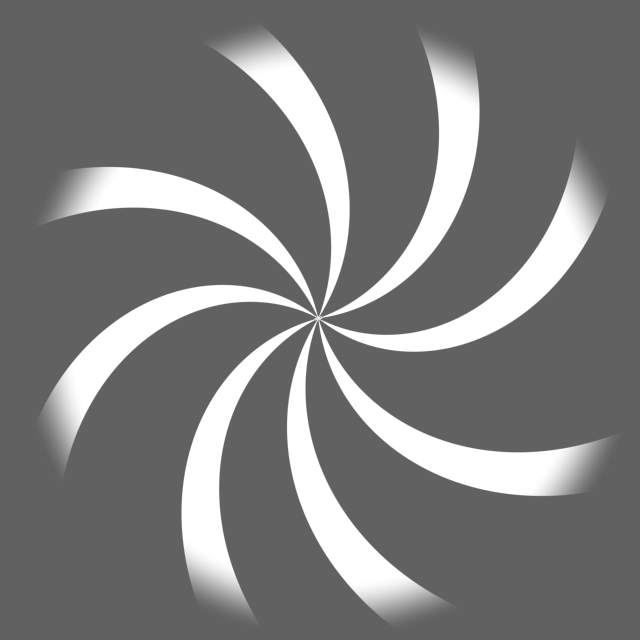
Write a WebGL 2 fragment shader that draws this background.

```glsl
#version 300 es
precision highp float;
// Eight white spiral arms whirl out of one hub on a flat grey ground.
// Each arm is an Archimedean band in polar coordinates, with layered sines
// varying its start angle and twist; a soft disc fades the outer ends.

uniform vec2 u_resolution;
out vec4 fragColor;

const float PI = 3.14159265;
const int ARM_COUNT = 8;
const vec3 GROUND = vec3(0.38);
const vec3 ARM_COLOR = vec3(1.0);
const vec2 HUB = vec2(-0.0026, 0.0026);
const vec2 FADE_CENTER = vec2(0.018, -0.010);

// Shortest signed difference between two angles
float wrapAngle(float a) {
    return mod(a + PI, 2.0 * PI) - PI;
}

// Start angle (x) and twist per unit of radius (y) of arm k, in radians
vec2 armShape(float k) {
    float quarter = k * PI / 2.0;
    float odd = mod(k, 2.0);
    float start = 60.0 - 45.0 * k + 3.4 * cos(quarter) + 0.9 * sin(quarter)
                + odd * (1.2 - 4.9 * sin(0.5 * quarter));
    float twist = 105.2 + 4.6 * (1.0 - odd) - 16.9 * cos(quarter) + 3.0 * sin(quarter);
    return radians(vec2(start, twist));
}

// Approximate signed distance to a band of constant angular half width
float spiralBand(float radius, float angle, vec2 shape, float halfWidth) {
    float offset = abs(wrapAngle(angle - shape.x - shape.y * radius)) - halfWidth;
    float slope = radius * shape.y;
    return radius * offset / sqrt(1.0 + slope * slope);
}

// Tiny rayed star at the hub
float hubStar(float radius, float angle, float size) {
    float reach = size * (0.75 + 0.25 * cos(10.0 * angle));
    return 1.0 - smoothstep(0.3 * reach, reach, radius);
}

void main() {
    float scale = min(u_resolution.x, u_resolution.y);
    float pixel = 1.0 / scale;
    vec2 p = (gl_FragCoord.xy - 0.5 * u_resolution) / scale - HUB;
    float radius = length(p);
    float angle = radius > 0.0 ? atan(p.y, p.x) : 0.0;

    // Union of all arms
    float arms = 1.0;
    for (int i = 0; i < ARM_COUNT; i++) {
        arms = min(arms, spiralBand(radius, angle, armShape(float(i)), radians(5.9)));
    }
    float cover = 1.0 - smoothstep(-0.8 * pixel, 0.8 * pixel, arms);

    // Soft outer ends, then the hub
    cover *= 1.0 - smoothstep(0.402, 0.492, length(p - FADE_CENTER));
    cover = max(cover, 0.85 * hubStar(radius, angle, 0.009));

    fragColor = vec4(mix(GROUND, ARM_COLOR, cover), 1.0);
}
```
